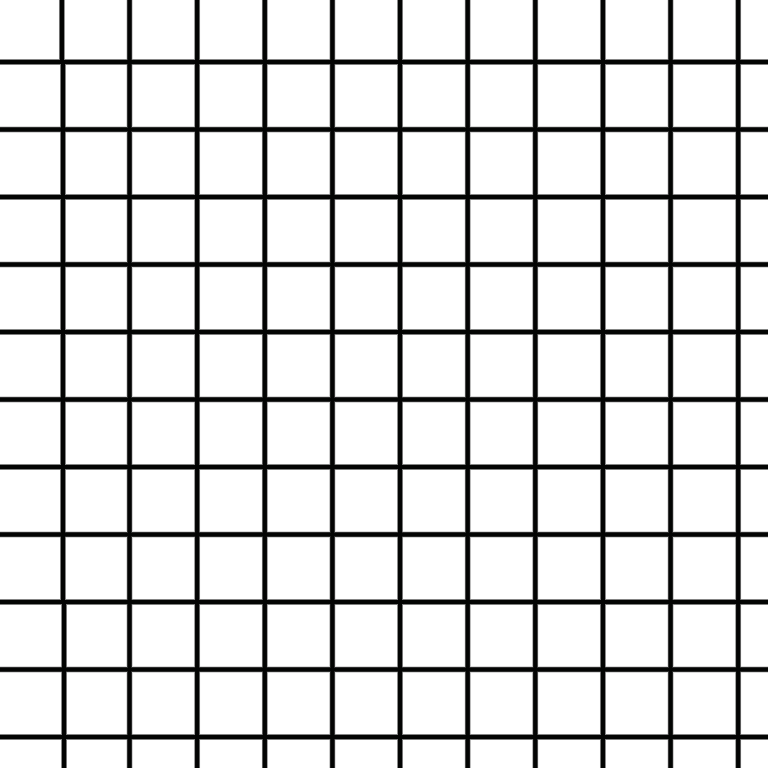
A Shadertoy shader for this pattern:

```glsl
// Black square grid on white, with a leftmost upright that drifts in small steps
#define PITCH vec2(0.08806, 0.08789)
#define ANCHOR vec2(0.5209, 0.4798)
#define LINE_WIDTH 0.0065
#define EDGE_BLUR 0.0026
#define DRIFT_COLUMN -5.0
#define DRIFT_STEP 0.0014
#define DRIFT_ROWS vec2(-3.0, 5.0)
#define INK vec3(0.012, 0.014, 0.012)
#define PAPER vec3(1.0)

// Coverage of a line at a given distance from its centre
vec2 lineCoverage(vec2 dist, vec2 blur) {
    vec2 halfWidth = vec2(0.5 * LINE_WIDTH);
    return 1.0 - smoothstep(halfWidth - 0.5 * blur, halfWidth + 0.5 * blur, dist);
}

// Sideways shift of the drifting column, growing downwards at two grid rows
float columnDrift(float column, float row) {
    float steps = step(row, DRIFT_ROWS.x) + step(row, DRIFT_ROWS.y);
    return abs(column - DRIFT_COLUMN) < 0.5 ? steps * DRIFT_STEP : 0.0;
}

void mainImage(out vec4 fragColor, in vec2 fragCoord) {
    vec2 uv = fragCoord / iResolution.xy;

    // Nearest upright and crossbar
    vec2 grid = (uv - ANCHOR) / PITCH;
    vec2 nearest = floor(grid + 0.5);
    vec2 offset = (grid - nearest) * PITCH;
    offset.x -= columnDrift(nearest.x, grid.y);

    // Soft ink edges, never sharper than one pixel
    vec2 blur = max(vec2(EDGE_BLUR), 1.0 / iResolution.xy);
    vec2 coverage = lineCoverage(abs(offset), blur);

    vec3 color = mix(PAPER, INK, max(coverage.x, coverage.y));
    fragColor = vec4(color, 1.0);
}
```
